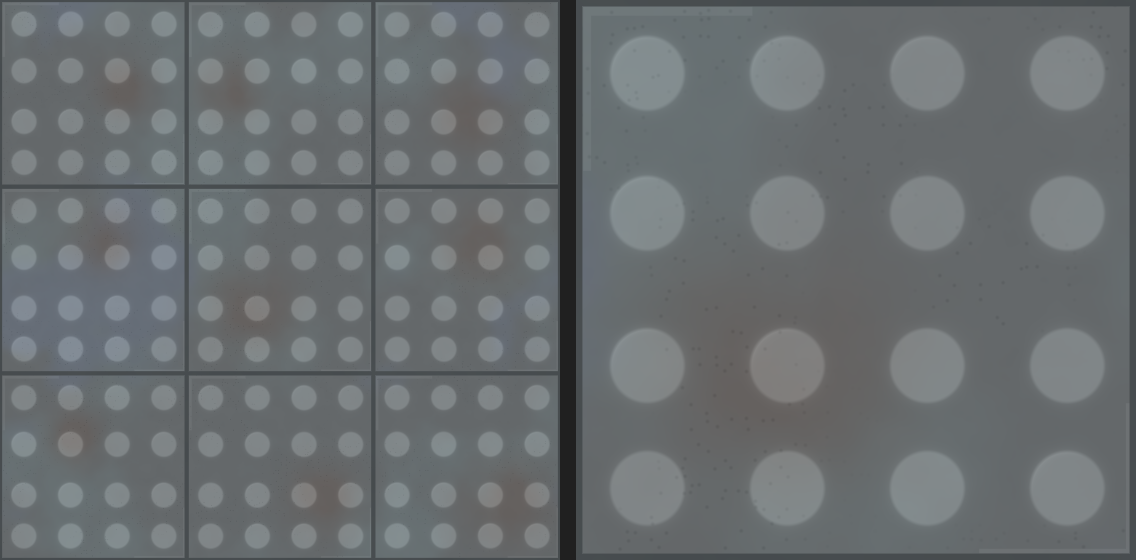
Left, the full canvas; right, a detail of the centre.
A Shadertoy shader for this texture:

```glsl
float hash(vec2 p) {
    vec3 q = fract(p.xyx * vec3(0.1031, 0.1030, 0.0973));
    q += dot(q, q.yzx + 33.33);
    return fract((q.x + q.y) * q.z);
}

float noise(vec2 p) {
    vec2 i = floor(p), f = fract(p);
    f = f * f * (3.0 - 2.0 * f);
    return mix(mix(hash(i), hash(i + vec2(1, 0)), f.x),
               mix(hash(i + vec2(0, 1)), hash(i + vec2(1, 1)), f.x), f.y);
}

float fbm(vec2 p) {
    float sum = 0.0, weight = 0.53;
    for (int i = 0; i < 4; i++) {
        sum += weight * noise(p);
        p = p * 2.03 + 17.1;
        weight *= 0.5;
    }
    return sum;
}

// Signed distance to an axis-aligned box given by two corners
float boxDistance(vec2 p, vec2 low, vec2 high) {
    vec2 d = abs(p - 0.5 * (low + high)) - 0.5 * (high - low);
    return length(max(d, 0.0)) + min(max(d.x, d.y), 0.0);
}

float fill(float d, float soft) {
    return 1.0 - smoothstep(-soft, soft, d);
}

// One round, ragged rust stain per tile, spilling into its neighbours
float rustStains(vec2 p) {
    float rust = 0.0;
    float ragged = 0.4 + 1.1 * fbm(p * 5.0 + 31.0);
    for (int y = -1; y <= 1; y++)
    for (int x = -1; x <= 1; x++) {
        vec2 cell = floor(p) + vec2(x, y);
        vec2 center = cell + 0.5 + 0.55 * (vec2(hash(cell + 5.3), hash(cell + 19.7)) - 0.5);
        float size = mix(0.13, 0.22, hash(cell + 41.0));
        vec2 d = (p - center) / size;
        rust = max(rust, exp(-dot(d, d)) * ragged);
    }
    return rust;
}

// Sparse pinholes, gathered where the mask noise is high
float pits(vec2 p) {
    vec2 g = p * 70.0, cell = floor(g);
    vec2 center = 0.3 + 0.4 * vec2(hash(cell + 3.0), hash(cell + 8.0));
    float gate = step(0.88, hash(cell + 77.0)) * smoothstep(0.45, 0.7, noise(p * 4.0 + 9.0));
    return gate * fill(length(fract(g) - center) - 0.2, 0.18);
}

void mainImage(out vec4 fragColor, in vec2 fragCoord) {
    vec2 p = 3.0 * fragCoord / iResolution.xy;
    vec2 tile = floor(p), q = fract(p);
    float aa = 2.0 / min(iResolution.x, iResolution.y);

    // Worn plate with cool, pale and rusty patches
    float cool = smoothstep(0.52, 0.73, fbm(p * 1.7 + 4.7));
    float pale = smoothstep(0.42, 0.7, fbm(p * 1.9 + 53.0));
    vec3 color = vec3(0.392, 0.408, 0.416);
    color += pale * vec3(0.012, 0.030, 0.032);
    color = mix(color, vec3(0.400, 0.430, 0.475), 0.85 * cool);
    color = mix(color, vec3(0.395, 0.372, 0.362), clamp(rustStains(p), 0.0, 0.85));
    color += 0.012 * (fbm(p * 14.0) - 0.5);

    // Four by four raised studs with uneven row spacing and a faint halo
    vec2 s = q - 0.003 * (vec2(hash(tile + 2.0), hash(tile + 6.0)) - 0.5);
    vec2 slot = floor(clamp(s, 0.0, 0.999) * 4.0);
    vec2 center = (slot + 0.5) / 4.0 + vec2(0.003, -0.002);
    center.y += 0.009 * cos(3.14159 * slot.y) - 0.016 * step(0.5, slot.y) * step(slot.y, 1.5)
              + 0.012 * step(slot.y, 1.5) - 0.012 * step(0.5, slot.y) * step(slot.y, 2.5)
              + 0.006 * step(2.5, slot.y) - 0.015 * step(slot.y, 0.5);
    vec2 offset = s - center;
    float d = length(offset) - 0.066;
    float stud = fill(d, aa + 0.003);
    color += vec3(0.035, 0.038, 0.038) * exp(-max(d, 0.0) * 110.0) * (1.0 - stud);
    color += vec3(0.110, 0.116, 0.116) * stud;
    float rim = exp(-abs(d + 0.003) * 250.0) * smoothstep(0.3, 1.0, dot(normalize(offset + 1e-5), vec2(-0.6, 0.8)));
    color += 0.025 * rim * step(0.5, hash(tile * 4.0 + slot));

    color -= 0.035 * pits(p);

    // Bevel glints at the top left and bottom right corners
    float glint = max(fill(boxDistance(q, vec2(0.013, 0.972), vec2(0.315, 0.988)), aa),
                      fill(boxDistance(q, vec2(0.013, 0.695), vec2(0.027, 0.988)), aa));
    float lowGlint = max(fill(boxDistance(q, vec2(0.72, 0.012), vec2(0.99, 0.020)), aa),
                         fill(boxDistance(q, vec2(0.982, 0.012), vec2(0.99, 0.28)), aa));
    color += 0.030 * glint + 0.035 * lowGlint;

    // Dark seams between plates
    vec2 edge = min(q, 1.0 - q);
    float seam = fill(min(edge.x, edge.y) - 0.0115, aa);
    vec3 seamColor = vec3(0.28, 0.30, 0.31) + 0.02 * (fbm(p * 5.0) - 0.5);
    color = mix(color, seamColor, seam);

    fragColor = vec4(color, 1.0);
}
```
